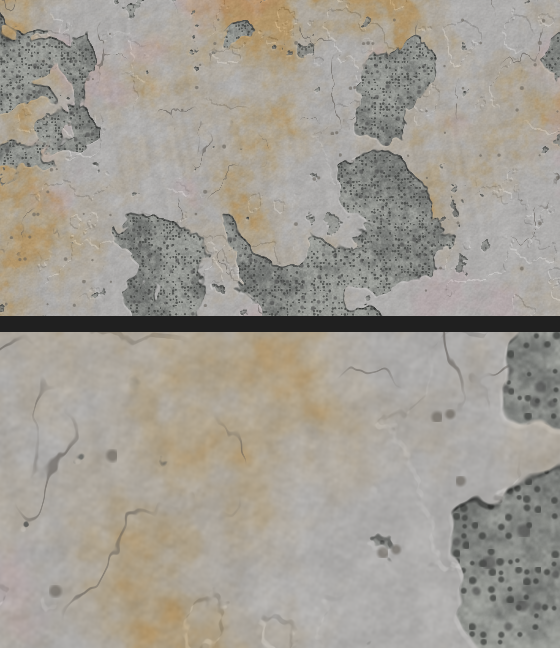
Top, the full canvas; bottom, a detail of the centre.
Give the GLSL for this texture, as a WebGL 1 fragment shader.

```glsl
precision highp float;
uniform vec2 u_resolution;

float hash(vec2 p) {
  return fract(sin(dot(p, vec2(127.1, 311.7))) * 43758.5453);
}

float noise(vec2 p) {
  vec2 i = floor(p), f = fract(p);
  f = f * f * (3.0 - 2.0 * f);
  return mix(mix(hash(i), hash(i + vec2(1, 0)), f.x),
             mix(hash(i + vec2(0, 1)), hash(i + vec2(1, 1)), f.x), f.y);
}

float fbm(vec2 p) {
  float sum = 0.0, amp = 0.516;
  for (int i = 0; i < 5; i++) {
    sum += amp * noise(p);
    p = mat2(1.6, 1.2, -1.2, 1.6) * p + 17.3;
    amp *= 0.5;
  }
  return sum;
}

// Where the plaster has fallen off: large patches plus small chips
float bareWall(vec2 p) {
  vec2 warp = vec2(fbm(p * 5.0 + 3.1), fbm(p * 5.0 + 41.7)) - 0.5;
  float wear = fbm(p * vec2(3.6, 3.2) + warp * 0.7 + 8.4);
  float limit = 0.595 + 0.11 * smoothstep(0.35, 0.9, p.y) * smoothstep(0.3, 1.1, p.x);
  float patches = smoothstep(-0.007, 0.007, wear - limit);
  float chips = smoothstep(0.75, 0.775, fbm(p * 13.0 + 60.0));
  return max(patches, chips * 0.8);
}

// Small round pores, one at most per grid cell
float pores(vec2 p, float density, float share) {
  vec2 cell = floor(p * density);
  vec2 jitter = 0.3 + 0.4 * vec2(hash(cell + 5.2), hash(cell + 9.7));
  float radius = mix(0.2, 0.5, hash(cell + 2.9));
  float d = length(fract(p * density) - jitter);
  return step(hash(cell), share) * (1.0 - smoothstep(radius * 0.5, radius + 0.15, d));
}

// Thin broken hairlines along the level lines of a noise field
float cracks(vec2 p) {
  float line = abs(fbm(p * vec2(8.0, 5.5) + 23.0) - 0.5);
  float gate = smoothstep(0.54, 0.66, fbm(p * 6.0 + 77.0));
  return gate * (1.0 - smoothstep(0.002, 0.012, line));
}

vec3 concrete(vec2 p) {
  float tone = fbm(p * 9.0 + 31.0) * 0.6 + fbm(p * 60.0) * 0.4;
  vec3 col = mix(vec3(0.44, 0.45, 0.44), vec3(0.61, 0.62, 0.6), smoothstep(0.28, 0.66, tone));
  col += 0.09 * (noise(p * 230.0) - 0.5);
  col = mix(col, vec3(0.25, 0.26, 0.25), 0.75 * pores(p, 105.0, 0.3));
  return mix(col, vec3(0.3), 0.6 * pores(p + 4.3, 60.0, 0.12));
}

vec3 plaster(vec2 p) {
  // Grey lime wash, cream, tan and ochre stains
  float stain = 0.8 * fbm(p * vec2(3.9, 3.0) + 52.0) + 0.2 * fbm(p * 22.0 + 6.0);
  stain += 0.06 * (noise(p * 60.0) - 0.5);
  vec3 col = mix(vec3(0.68, 0.675, 0.67), vec3(0.68, 0.655, 0.615), smoothstep(0.42, 0.56, stain));
  col = mix(col, vec3(0.68, 0.63, 0.54), smoothstep(0.55, 0.63, stain));
  col = mix(col, vec3(0.69, 0.58, 0.41), smoothstep(0.62, 0.72, stain));
  float blush = smoothstep(0.6, 0.75, fbm(p * 5.0 + 90.0));
  col += blush * vec3(0.02, -0.015, -0.005);

  // Rough surface lit from above, with slanted brush strokes
  vec2 lit = vec2(-0.002, 0.004);
  float relief = fbm(p * 20.0) - fbm(p * 20.0 + lit * 20.0);
  vec2 along = mat2(0.98, -0.2, 0.2, 0.98) * p;
  float strokes = noise(along * vec2(62.0, 5.0)) - 0.5;
  col += 0.3 * relief + 0.035 * strokes * (0.4 + noise(p * 4.0));
  col += 0.03 * (noise(p * 200.0 + 11.0) - 0.5);

  // Edges of thin flakes, hairline cracks and stray holes
  vec2 q = p * 11.0 + 14.0;
  float flake = smoothstep(0.55, 0.57, fbm(q));
  float flakeAbove = smoothstep(0.55, 0.57, fbm(q + vec2(0.03, 0.05)));
  col -= 0.08 * (flake - flakeAbove) * smoothstep(0.4, 0.6, noise(p * 7.0));
  col = mix(col, vec3(0.36, 0.34, 0.32), 0.55 * cracks(p));
  return mix(col, vec3(0.4, 0.38, 0.35), 0.6 * pores(p + 1.7, 70.0, 0.015));
}

void main() {
  vec2 p = gl_FragCoord.xy / u_resolution.y;
  float bare = bareWall(p);
  float bareAbove = bareWall(p + vec2(0.003, 0.005));

  vec3 col = mix(plaster(p), concrete(p), bare);

  // Shadow under the plaster rim and light on the opposite lip
  col *= 1.0 - 0.38 * bare * (1.0 - bareAbove);
  col += 0.05 * (1.0 - bare) * bareAbove;
  gl_FragColor = vec4(clamp(col, 0.0, 1.0), 1.0);
}
```
